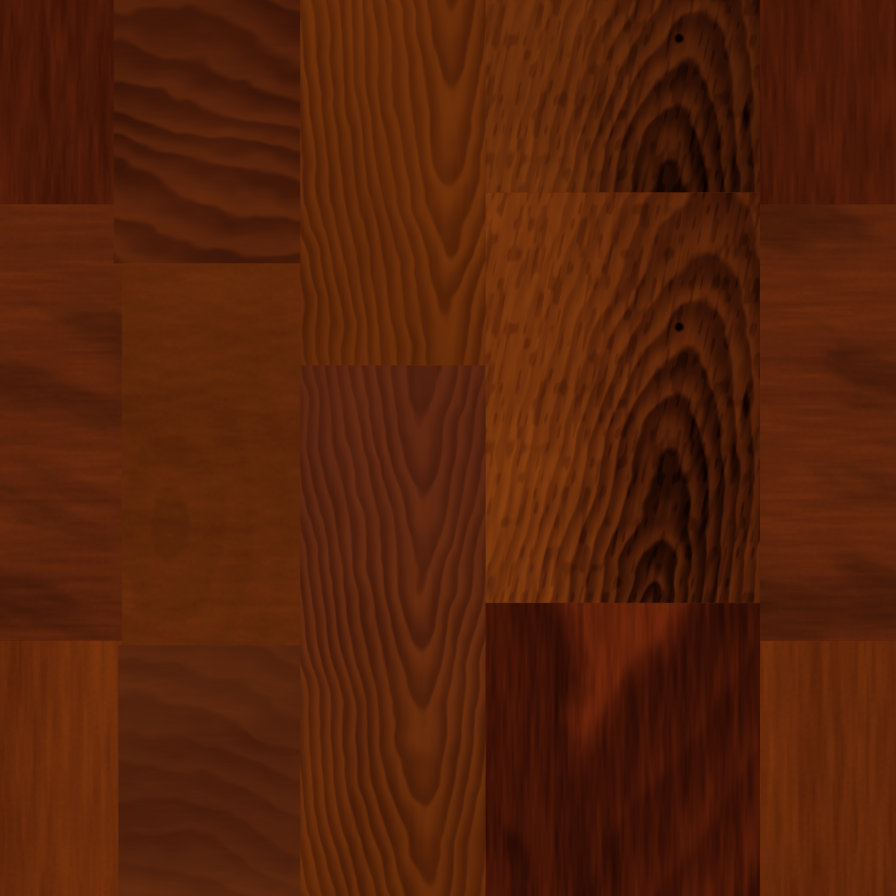
Write a WebGL 1 fragment shader that draws this texture.

```glsl
precision highp float;
uniform vec2 u_resolution;

float hash(vec2 p) {
  return fract(sin(dot(p, vec2(127.1, 311.7))) * 43758.5453);
}

float noise(vec2 p) {
  vec2 i = floor(p), f = fract(p);
  f = f * f * (3.0 - 2.0 * f);
  return mix(mix(hash(i), hash(i + vec2(1, 0)), f.x),
             mix(hash(i + vec2(0, 1)), hash(i + vec2(1, 1)), f.x), f.y);
}

float fbm(vec2 p) {
  float sum = 0.0, amp = 0.5;
  for (int i = 0; i < 4; i++) {
    sum += amp * noise(p);
    p = p * 2.03 + 11.7;
    amp *= 0.5;
  }
  return sum;
}

// Fine streaks, centred on zero
float fibre(vec2 p, vec2 scale) {
  return 0.6 * noise(p * scale) + 0.4 * noise(p * scale * 2.1 + 17.0) - 0.5;
}

// Growth rings: slow darkening, then a steep fall
float rings(float v) {
  float f = fract(v);
  return smoothstep(0.0, 0.78, f) * (1.0 - smoothstep(0.8, 1.0, f));
}

// Darker wood turns redder
vec3 stain(vec3 base, float shade) {
  return base * pow(vec3(max(shade, 0.05)), vec3(1.0, 1.35, 1.25));
}

float box(vec2 p, vec2 lo, vec2 hi) {
  vec2 d = min(p - lo, hi - p);
  return smoothstep(-0.001, 0.001, min(d.x, d.y));
}

// Plain board with streaks along the larger stretch
vec3 plainBoard(vec2 p, vec3 base, vec2 scale, float contrast) {
  float shade = 1.0 + contrast * fibre(p, scale) + 0.3 * (fbm(p * scale * 0.08 + 5.0) - 0.47);
  return stain(base, shade + 0.06 * fibre(p, vec2(260.0)));
}

// Tall nested arches with pores and a pin knot
vec3 archedBoard(vec2 p, vec2 centre) {
  vec2 q = p - centre, d = q;
  d.x = (d.x - 0.17 * d.y) * 4.2;
  d += 0.13 * (vec2(fbm(q * 8.0), fbm(q * 8.0 + 31.0)) - 0.47);
  float r = length(d);
  float shade = mix(1.12, 0.84, smoothstep(0.73, 0.97, p.x));
  shade -= 0.42 * rings(r * 15.0 + 0.6 * fbm(q * 14.0)) * exp(-2.2 * r * r);
  shade -= 0.2 * exp(-14.0 * r * r);
  vec2 grain = vec2(q.x - 0.2 * q.y, q.y);
  shade -= 0.16 * smoothstep(0.55, 0.85, noise(grain * vec2(230, 60)));
  shade += 0.2 * fibre(grain, vec2(150, 22)) + 0.25 * (fbm(q * 6.0 + 3.0) - 0.47);
  shade -= 0.6 * (1.0 - smoothstep(0.002, 0.007, length(q - vec2(0.043, 0.335))));
  shade -= 0.4 * (1.0 - smoothstep(0.002, 0.012, length((q - vec2(0.118, 0.248)) * vec2(2.0, 0.6))));
  return stain(vec3(0.43, 0.185, 0.045), shade);
}

// Stacked U curves with long legs
vec3 cuppedBoard(vec2 p, float axis, vec3 base) {
  float dx = p.x - axis + 0.04 * (fbm(p * vec2(7, 4)) - 0.47);
  float v = p.y - sqrt(36.0 * dx * dx + 0.008) + 0.14 * (fbm(p * 9.0 + 8.0) - 0.47);
  float shade = 1.05 - 0.24 * rings(-v * 11.5) * (0.5 + fbm(p * 7.0));
  shade += 0.22 * (fbm(p * vec2(9, 4) + 2.0) - 0.47) + 0.08 * fibre(p, vec2(170, 14));
  return stain(base, shade);
}

// Slanted soft bands
vec3 bandedBoard(vec2 p, vec3 base, float strength) {
  float v = p.y + 0.28 * p.x + 0.09 * (fbm(p * vec2(8, 11)) - 0.47);
  float shade = 1.03 - strength * rings(v * 25.0) * (0.4 + fbm(p * 9.0 + 4.0));
  shade += 0.35 * (fbm(p * vec2(5, 12) + 7.0) - 0.47) + 0.06 * fibre(p, vec2(40, 200));
  return stain(base, shade);
}

// Dark heartwood with a pale pointed tongue
vec3 heartBoard(vec2 p) {
  float wobble = 0.07 * (fbm(p * vec2(14, 8)) - 0.47);
  float dx = abs(p.x - 0.81 - 0.25 * (p.y - 0.17) + wobble);
  float v = p.y - 0.16 - 2.2 * dx + wobble;
  float shade = 0.98 + 0.45 * smoothstep(-0.01, 0.05, v);
  shade += 0.3 * smoothstep(-0.22, -0.38, v) * fbm(p * 8.0 + 1.0);
  shade -= 0.15 * rings(v * 5.0) * (1.0 - smoothstep(-0.03, 0.03, v));
  shade += 0.55 * fibre(p, vec2(190, 16)) + 0.2 * (fbm(p * 7.0) - 0.47);
  return stain(vec3(0.26, 0.075, 0.022), shade);
}

void main() {
  vec2 uv = gl_FragCoord.xy / u_resolution;
  // The first column wraps round the sides
  vec2 p = vec2(fract(uv.x + 0.152), uv.y);

  // First column: dark, crosswise and orange boards
  vec3 color = plainBoard(p, vec3(0.28, 0.09, 0.026), vec2(170, 18), 0.42);
  vec3 cross = plainBoard(p, vec3(0.36, 0.14, 0.045), vec2(16, 150), 0.2);
  cross *= 1.0 - 0.2 * smoothstep(0.45, 0.7, fbm(vec2(p.x * 6.0, p.y * 16.0 + p.x * 5.0)));
  color = mix(color, cross, box(p, vec2(-1, 0.285), vec2(2, 0.772)));
  vec3 orange = plainBoard(p, vec3(0.4, 0.16, 0.038), vec2(150, 12), 0.25);
  color = mix(color, orange, box(p, vec2(-1), vec2(2, 0.285)));

  // Second column: banded boards round a smooth one
  color = mix(color, bandedBoard(p, vec3(0.33, 0.13, 0.042), 0.28), box(p, vec2(0.279, 0.706), vec2(2)));
  vec3 smoothWood = plainBoard(p, vec3(0.365, 0.15, 0.035), vec2(35, 110), 0.13);
  float arch = length((p - vec2(0.34, 0.41)) * vec2(2.0, 1.0)) + 0.08 * fbm(p * 9.0);
  smoothWood *= 1.0 - 0.1 * rings(arch * 13.0) * exp(-5.0 * arch);
  color = mix(color, smoothWood, box(p, vec2(0.288, 0.28), vec2(2, 0.706)));
  color = mix(color, bandedBoard(p, vec3(0.335, 0.14, 0.05), 0.1), box(p, vec2(0.284, -1), vec2(2, 0.28)));

  // Third column: one long board, purplish below its seam
  vec3 warm = vec3(0.4, 0.17, 0.035);
  color = mix(color, cuppedBoard(p, 0.65, warm), box(p, vec2(0.487, 0.592), vec2(2)));
  vec3 faded = mix(warm, vec3(0.365, 0.15, 0.065), smoothstep(0.0, 0.5, p.y));
  color = mix(color, cuppedBoard(p, 0.628, faded), box(p, vec2(0.487, -1), vec2(2, 0.592)));

  // Fourth column: two arched boards above the heartwood
  color = mix(color, archedBoard(p, vec2(0.867, 0.622)) * 0.9, box(p, vec2(0.694, 0.785), vec2(2)));
  color = mix(color, archedBoard(p, vec2(0.867, 0.3)), box(p, vec2(0.694, 0.327), vec2(2, 0.785)));
  color = mix(color, heartBoard(p), box(p, vec2(0.694, -1), vec2(2, 0.327)));

  gl_FragColor = vec4(color, 1.0);
}
```
